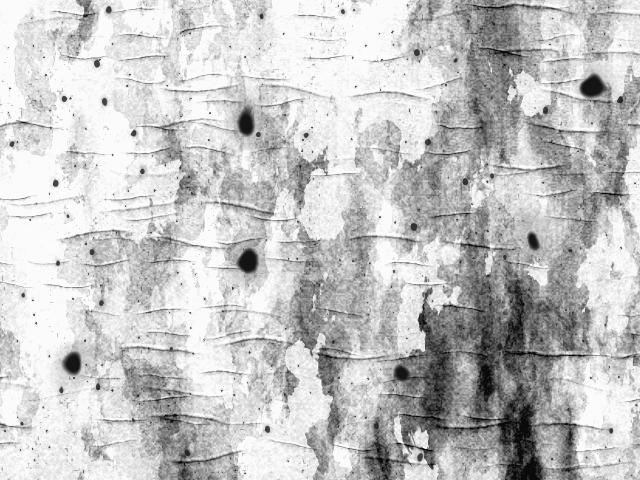
A Shadertoy shader for this texture:

```glsl
// Weathered grey wall: torn paper layers, damp streaks, creases, specks and grain.

float hash(vec2 p) {
    return fract(sin(dot(p, vec2(127.1, 311.7))) * 43758.5453);
}

float noise(vec2 p) {
    vec2 i = floor(p), f = fract(p);
    f = f * f * (3.0 - 2.0 * f);
    return mix(mix(hash(i), hash(i + vec2(1, 0)), f.x),
               mix(hash(i + vec2(0, 1)), hash(i + vec2(1, 1)), f.x), f.y);
}

float fbm(vec2 p) {
    float sum = 0.0, amp = 0.5;
    for (int i = 0; i < 6; i++) {
        sum += amp * noise(p);
        p = p * 2.03 + 17.3;
        amp *= 0.55;
    }
    return sum;
}

// Short sagging folds: a thin dark line with a soft shadow below and a light lip above.
float creases(vec2 p, vec2 cells, float seed) {
    vec2 g = p * cells + seed;
    g.x += 7.0 * hash(vec2(floor(g.y), seed));
    vec2 id = floor(g), f = fract(g) - 0.5;
    float r = hash(id + seed);
    float d = f.y - 0.3 * (r - 0.5) - 0.12 * sin(f.x * 4.0 + r * 40.0);
    float fade = smoothstep(0.5, 0.2, abs(f.x)) * smoothstep(0.4, 0.9, hash(id + 5.7));
    float line = smoothstep(0.05, 0.0, abs(d));
    float shadow = smoothstep(-0.22, 0.0, d) * smoothstep(0.03, 0.0, d);
    float lip = smoothstep(0.06, 0.0, abs(d - 0.08));
    return fade * (0.28 * line + 0.14 * shadow - 0.12 * lip);
}

// Scattered dark dots, each with a faint halo.
float specks(vec2 p, float cells, float chance) {
    vec2 g = p * cells, id = floor(g);
    vec2 centre = 0.25 + 0.5 * vec2(hash(id + 2.3), hash(id + 8.9));
    float r = mix(0.03, 0.07, hash(id + 4.1));
    float d = length((fract(g) - centre) * vec2(1.0, 0.8));
    d += 0.05 * (noise(g * 11.0) - 0.5);
    float dot_ = smoothstep(r + 0.025, r - 0.015, d);
    float halo = 0.25 * smoothstep(0.2, 0.0, d);
    return step(hash(id + cells), chance) * max(dot_, halo);
}

void mainImage(out vec4 fragColor, in vec2 fragCoord) {
    vec2 p = fragCoord / iResolution.y;
    vec2 warp = vec2(fbm(p * 7.0), fbm(p * 7.0 + 31.0)) - 0.54;
    vec2 q = p + 0.05 * warp;

    // Broad wear, heavier towards the lower right
    float slope = p.x - p.y - 0.17;
    float wear = 0.22 * (fbm(p * 1.8 + 3.0) - 0.54) + 0.07 * slope;
    float streak = fbm(q * vec2(28.0, 5.0) + 11.0);
    float tone = 1.02;

    // Torn layers with ragged, slightly darkened edges
    for (int i = 0; i < 4; i++) {
        float k = float(i);
        float n = fbm(q * vec2(6.0 + 2.0 * k, 3.0 + k) + 23.7 * k) + wear;
        float sheet = smoothstep(-0.012, 0.012, n - 0.55);
        float rim = smoothstep(0.02, 0.0, abs(n - 0.56));
        tone -= sheet * 0.12 * (0.35 + 1.2 * streak) + 0.03 * rim;
    }

    // Damp vertical stains
    float damp = smoothstep(0.5, 0.78, fbm(q * vec2(11.0, 3.0) + 9.0) + wear);
    tone -= damp * (0.5 + streak) * (0.14 + 0.36 * smoothstep(-0.1, 0.9, slope));

    // Flaked bare plaster
    float flake = fbm(q * vec2(9.0, 5.0) + 71.0) - 0.5 * wear;
    tone = mix(tone, 0.98, 0.85 * smoothstep(0.655, 0.675, flake));

    // Folds at two sizes
    vec2 bend = p + 0.025 * warp;
    tone -= creases(bend, vec2(5.0, 13.0), 3.0);
    tone -= creases(bend, vec2(8.0, 21.0), 8.0);

    // Grain, strongest on the grey areas
    float grain = 0.6 * noise(p * 310.0) + 0.4 * noise(p * 150.0 + 7.0) - 0.5;
    tone += grain * mix(0.42, 0.16, smoothstep(0.7, 1.0, tone));
    tone -= 0.25 * smoothstep(0.8, 0.95, noise(p * 200.0 + 40.0)) * smoothstep(0.5, 0.7, streak);

    // Knots, spots and fine specks
    float dirt = specks(p + 0.02 * warp, 3.0, 0.25);
    dirt = max(dirt, 0.8 * specks(p, 12.0, 0.25));
    dirt = max(dirt, 0.7 * specks(p, 36.0, 0.18));
    tone = mix(tone, 0.08, dirt);

    fragColor = vec4(vec3(clamp(tone, 0.04, 0.985)), 1.0);
}
```
